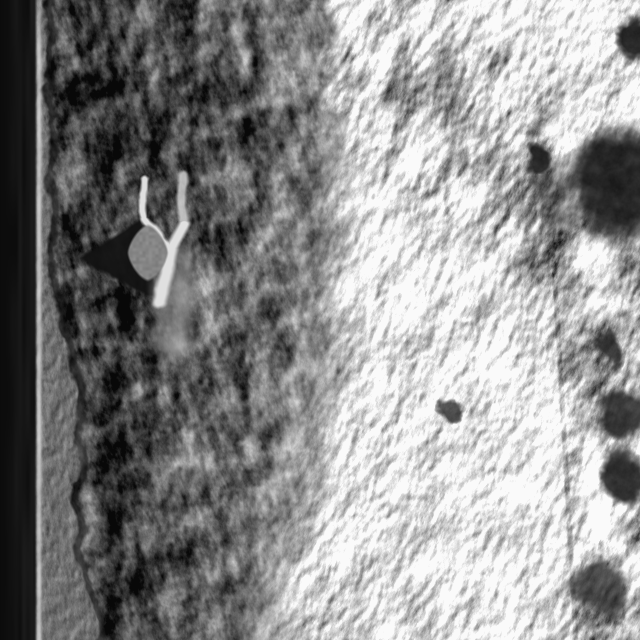
Reproduce this texture procedurally as a WebGL 2 fragment shader.

```glsl
#version 300 es
precision highp float;
// Grey relief of rough terrain: black margin with a bright rim, dark rocky slope,
// pale speckled plain with dark pits, and a smooth diamond stone among bright veins.
// Layered value noise, lit by offset differences, is masked by distance functions.
uniform vec2 u_resolution;
out vec4 outColor;

float hash(vec2 p) {
    vec3 q = fract(vec3(p.xyx) * 0.1031);
    q += dot(q, q.yzx + 33.33);
    return fract((q.x + q.y) * q.z);
}

float noise(vec2 p) {
    vec2 i = floor(p), f = fract(p);
    f = f * f * (3.0 - 2.0 * f);
    return mix(mix(hash(i), hash(i + vec2(1, 0)), f.x),
               mix(hash(i + vec2(0, 1)), hash(i + vec2(1, 1)), f.x), f.y);
}

float fbm(vec2 p) {
    float sum = 0.0, amp = 0.5;
    for (int i = 0; i < 4; i++) {
        sum += amp * noise(p);
        p = mat2(1.6, 1.2, -1.2, 1.6) * p + 7.3;
        amp *= 0.55;
    }
    return sum;
}

// Signed lighting of a noise height field, lit from the right
float relief(vec2 p, vec2 lightStep) {
    return fbm(p) - fbm(p + lightStep);
}

float segmentDistance(vec2 p, vec2 a, vec2 b) {
    vec2 d = b - a;
    return length(p - a - d * clamp(dot(p - a, d) / dot(d, d), 0.0, 1.0));
}

float vein(vec2 p, vec2 a, vec2 b, float width) {
    return 1.0 - smoothstep(width * 0.3, width, segmentDistance(p, a, b));
}

float softBlob(vec2 p, vec2 center, vec2 radius) {
    return 1.0 - smoothstep(0.65, 1.25, length((p - center) / radius));
}

float halfPlane(vec2 p, vec2 a, vec2 b) {
    vec2 d = normalize(b - a);
    return smoothstep(-0.004, 0.004, dot(p - a, vec2(d.y, -d.x)));
}

float rockTone(vec2 p) {
    vec2 q = vec2(p.x + 0.15 * p.y, p.y * 0.68);
    float coarse = relief(q * 30.0, vec2(0.55, -0.3));
    float fine = relief(q * 85.0 + 9.0, vec2(0.5, -0.3));
    float patches = fbm(q * 14.0 + 3.0) - 0.46;
    return mix(0.22, 0.39, smoothstep(0.1, 0.5, p.x)) + 0.75 * coarse + 0.4 * fine + 0.4 * patches;
}

float plainTone(vec2 p) {
    vec2 q = vec2(p.x - 0.35 * p.y, p.y * 0.55);
    float speckle = relief(q * 95.0, vec2(0.6, -0.35));
    float patches = fbm(q * 32.0 + 5.0) - 0.46;
    float cloud = 1.0 - smoothstep(0.02, 0.13, segmentDistance(p, vec2(0.64, 0.93), vec2(0.84, 0.68)) + 0.25 * patches);
    float shelf = smoothstep(-0.01, 0.02, p.x - 0.9 + 0.07 * p.y) * (1.0 - smoothstep(0.66, 0.78, p.y));
    float mottling = fbm(p * 17.0) - 0.46;
    float groove = vein(p, vec2(0.865, 0.6), vec2(0.9, 0.0), 0.006);
    return 0.88 - 0.27 * cloud + shelf * (mottling * 1.2 - 0.2) - 0.2 * groove
         + 0.75 * speckle + 0.6 * patches;
}

float pitMask(vec2 p) {
    vec2 w = p + 0.04 * (vec2(fbm(p * 24.0), fbm(p * 24.0 + 40.0)) - 0.46);
    float m = softBlob(w, vec2(0.97, 0.715), vec2(0.08, 0.085));
    m = max(m, softBlob(w, vec2(0.845, 0.75), vec2(0.019, 0.025)));
    m = max(m, softBlob(w, vec2(0.995, 0.94), vec2(0.024, 0.034)));
    m = max(m, 0.8 * softBlob(w, vec2(0.708, 0.367), vec2(0.018, 0.017)));
    m = max(m, 0.85 * softBlob(w, vec2(0.955, 0.455), vec2(0.016, 0.024)));
    m = max(m, 0.9 * softBlob(w, vec2(0.975, 0.355), vec2(0.036, 0.038)));
    m = max(m, 0.95 * softBlob(w, vec2(0.973, 0.255), vec2(0.038, 0.045)));
    m = max(m, 0.75 * softBlob(w, vec2(0.94, 0.085), vec2(0.045, 0.042)));
    return max(m, 0.45 * softBlob(w, vec2(0.88, 0.7), vec2(0.045, 0.06)));
}

void main() {
    vec2 p = gl_FragCoord.xy / u_resolution;
    float wobble = fbm(p * 22.0) - 0.46;

    // Rocky slope fading into the pale plain, wider in the lower half
    float border = 0.435 + 0.085 * smoothstep(0.0, 0.5, p.y);
    float spread = mix(0.08, 0.02, smoothstep(0.65, 0.85, p.y));
    float plain = smoothstep(-spread, spread, p.x - border + 0.07 * wobble);
    float tone = mix(rockTone(p), plainTone(p), plain);
    tone = mix(tone, 0.08 + 0.15 * fbm(p * 60.0), pitMask(p));

    // Shadow triangle, veins and diamond stone
    vec2 w = p + 0.012 * wobble;
    vec2 left = vec2(0.122, 0.595), top = vec2(0.222, 0.66), bottom = vec2(0.248, 0.535);
    float shadow = halfPlane(w, left, top) * halfPlane(w, top, bottom) * halfPlane(w, bottom, left);
    tone = mix(tone, 0.07, shadow * 0.95);
    float glow = vein(w, vec2(0.275, 0.59), vec2(0.27, 0.47), 0.045);
    tone = mix(tone, 0.55 + 0.5 * wobble, 0.7 * glow);
    vec2 fork = vec2(0.266, 0.61);
    float veins = max(vein(w, vec2(0.226, 0.72), vec2(0.227, 0.66), 0.008), vein(w, vec2(0.227, 0.66), fork, 0.009));
    veins = max(veins, max(vein(w, fork, vec2(0.251, 0.53), 0.014), vein(w, vec2(0.288, 0.65), fork, 0.012)));
    veins = max(veins, 0.75 * vein(w, vec2(0.286, 0.725), vec2(0.288, 0.65), 0.011));
    tone = mix(tone, 0.88, veins);
    vec2 s = abs(p - vec2(0.231, 0.605)) / vec2(0.031, 0.043);
    float stone = 1.0 - smoothstep(0.92, 1.08, pow(dot(pow(s, vec2(1.5)), vec2(1)), 0.667));
    tone = mix(tone, 0.52 + 0.08 * (noise(p * 200.0) - 0.5), stone);

    // Smooth ledge, bright rim and black margin on the left
    float ledgeEnd = 0.07 + 0.045 * smoothstep(0.62, 0.35, p.y) + 0.035 * smoothstep(0.14, 0.0, p.y) + 0.03 * wobble;
    float ledge = 1.0 - smoothstep(-0.004, 0.004, p.x - ledgeEnd);
    float lip = vein(p, vec2(ledgeEnd + 0.006, p.y), vec2(ledgeEnd + 0.007, p.y), 0.009);
    tone = mix(tone, 0.1, 0.6 * lip);
    tone = mix(tone, 0.43 + 0.35 * relief(p * vec2(110, 60), vec2(0.5, -0.3)), ledge);
    float rim = exp(-pow((p.x - 0.061) / 0.0045, 2.0)) * (1.0 - 0.6 * smoothstep(0.92, 1.0, p.y));
    tone = mix(tone, 0.85, rim * (0.75 + 0.5 * wobble));
    float streaks = 0.045 + 0.07 * noise(vec2(p.x * 160.0, p.y * 8.0)) * smoothstep(0.0, 0.04, p.x);
    tone = mix(streaks, tone, smoothstep(0.053, 0.059, p.x));
    outColor = vec4(vec3(clamp(tone, 0.03, 0.98)), 1.0);
}
```
